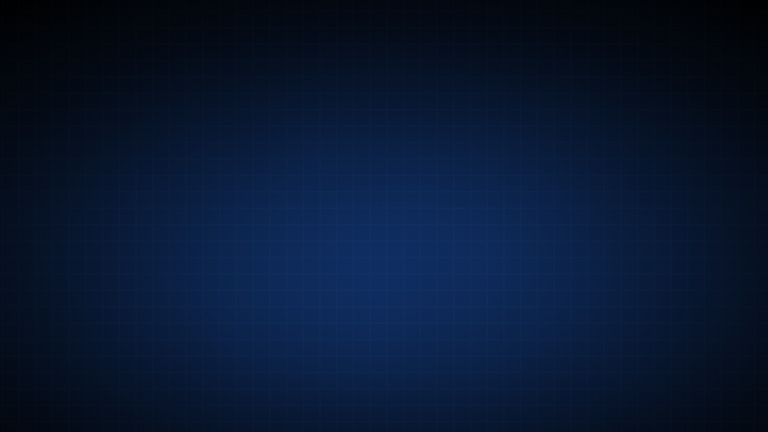
A WebGL 2 fragment shader for this background:

```glsl
#version 300 es
precision highp float;
// Deep blue oval glow fading to near black, under a faint fine teal grid.

uniform vec2 u_resolution;
out vec4 fragColor;

float hash(vec2 p) {
    return fract(sin(dot(p, vec2(127.1, 311.7))) * 43758.5453);
}

float noise(vec2 p) {
    vec2 cell = floor(p), f = fract(p);
    f = f * f * (3.0 - 2.0 * f);
    return mix(mix(hash(cell), hash(cell + vec2(1, 0)), f.x),
               mix(hash(cell + vec2(0, 1)), hash(cell + vec2(1, 1)), f.x), f.y);
}

// Thin lines on both axes; p is in units of the canvas height.
float gridLines(vec2 p) {
    vec2 spacing = vec2(0.0387, 0.038);
    vec2 offset = vec2(0.7407, 0.442);
    vec2 d = abs(fract((p - offset) / spacing + 0.5) - 0.5) * spacing;
    float blur = 1.0 / u_resolution.y;
    vec2 line = 1.0 - smoothstep(vec2(0.0), vec2(0.0008 + blur), d);
    return max(line.x, line.y);
}

void main() {
    vec2 uv = gl_FragCoord.xy / u_resolution;
    vec2 p = gl_FragCoord.xy / u_resolution.y;

    // Wide glow, centred a little below the middle
    vec2 q = (uv - vec2(0.505, 0.385)) / vec2(0.51, 0.5);
    float glow = max(1.06 * exp(-1.1 * dot(q, q)) - 0.06, 0.0);
    glow *= 0.98 + 0.04 * noise(p * 7.0);
    vec3 color = vec3(0.004, 0.008, 0.014) * smoothstep(0.0, 0.1, glow);
    color += vec3(0.055, 0.168, 0.363) * glow;

    // Grid, strongest inside the glow
    color += vec3(0.006, 0.022, 0.022) * gridLines(p) * (0.4 + 0.4 * glow);

    // Fine grain against banding
    color += (hash(floor(p * 288.0)) - 0.5) / 255.0;

    fragColor = vec4(clamp(color, 0.0, 1.0), 1.0);
}
```
